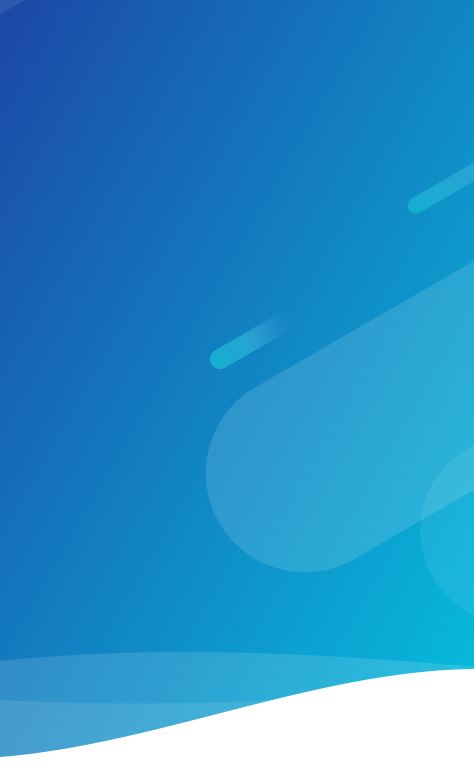
A WebGL 2 fragment shader for this background:

```glsl
#version 300 es
precision highp float;
// Blue diagonal gradient with translucent slanted capsules above pale waves and a white curved base.
uniform vec2 u_resolution;
out vec4 fragColor;

const vec2 SLANT = vec2(0.866, -0.5); // rising 30 degrees, y points down

// Antialiased coverage of a signed distance given in canvas heights
float cover(float dist) {
    return clamp(0.5 - dist * u_resolution.y, 0.0, 1.0);
}

// Distance to a slanted capsule that starts at the given centre
float capsule(vec2 p, vec2 start, float len, float radius) {
    vec2 d = p - start;
    return length(d - SLANT * clamp(dot(d, SLANT), 0.0, len)) - radius;
}

// Small bar running from teal to pale blue and fading at its far end
vec3 fadingBar(vec3 base, vec2 p, vec2 start, float len, float radius) {
    float along = dot(p - start, SLANT) / len;
    vec3 tint = mix(vec3(0.09, 0.69, 0.83), vec3(0.25, 0.60, 0.83), clamp(along, 0.0, 1.0));
    float fade = 0.92 * (1.0 - smoothstep(0.35, 1.08, along));
    return mix(base, tint, fade * cover(capsule(p, start, len, radius)));
}

void main() {
    // Height units with the origin at the upper left
    vec2 p = vec2(gl_FragCoord.x, u_resolution.y - gl_FragCoord.y) / u_resolution.y;
    const vec3 WHITE = vec3(1.0);

    // Diagonal background gradient
    float t = clamp(dot(p, vec2(0.866, 0.5)) / 0.96, 0.0, 1.0);
    vec3 color = mix(vec3(0.11, 0.28, 0.65), vec3(0.03, 0.72, 0.86), t);

    // Large translucent capsules and the corner sliver
    color = mix(color, WHITE, 0.125 * cover(capsule(p, vec2(0.397, 0.616), 2.0, 0.129)));
    color = mix(color, WHITE, 0.07 * cover(capsule(p, vec2(0.669, 0.690), 2.0, 0.122)));
    color = mix(color, WHITE, 0.08 * cover(dot(p - vec2(0.0, 0.019), vec2(0.5, 0.866))));

    // Small fading bars
    color = fadingBar(color, p, vec2(0.2865, 0.4675), 0.104, 0.0130);
    color = fadingBar(color, p, vec2(0.5415, 0.2675), 0.190, 0.0105);

    // Translucent waves
    float d = p.x - 0.241;
    color = mix(color, WHITE, 0.13 * cover(0.849 + d * d * (0.174 - 0.10 * d) - p.y));
    d = p.x - 0.182;
    color = mix(color, WHITE, 0.10 * cover(0.916 - 0.137 * d * d - p.y));

    // White base with an S-shaped upper edge
    float u = p.x / 0.617;
    float edge = 0.9857 - u * (0.0495 + u * (0.2383 - 0.1732 * u));
    color = mix(color, WHITE, cover(edge - p.y));

    fragColor = vec4(color, 1.0);
}
```
